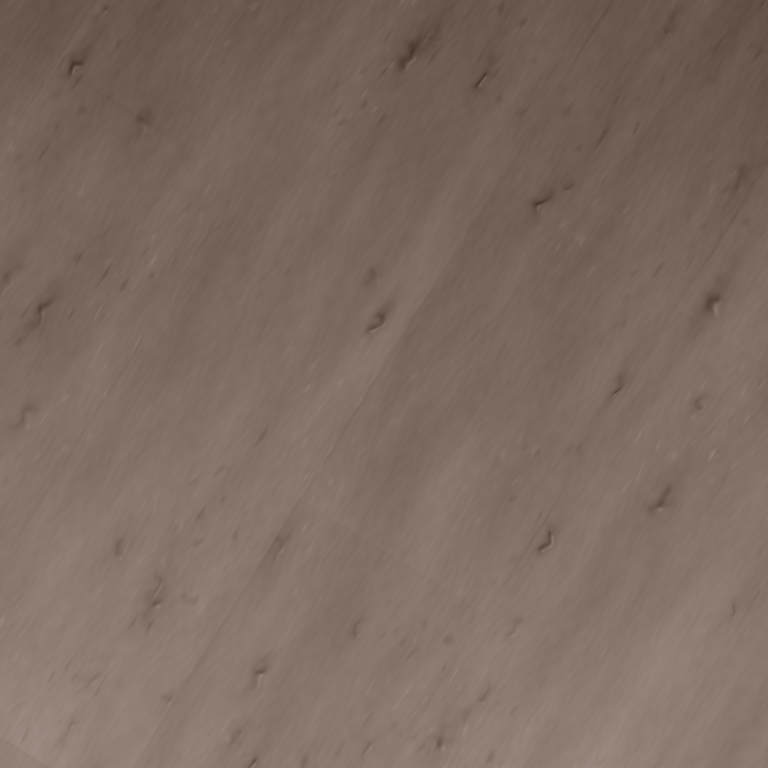
This texture is drawn by a Shadertoy shader. Its source:

```glsl
// Weathered taupe wood planks laid on a slant, lit from below and dim at the top.
// Stretched gradient noise gives the grain; jittered cells scatter the knots;
// plank seams and butt joints come from repeats along and across the grain.

const vec3 DARK_WOOD  = vec3(0.380, 0.312, 0.268);
const vec3 LIGHT_WOOD = vec3(0.580, 0.512, 0.475);
const vec2 GRAIN_DIR  = vec2(0.53, 0.848);
const float PLANK_WIDTH  = 0.285;
const float PLANK_LENGTH = 1.25;

vec2 hash2(vec2 p) {
    vec3 q = fract(p.xyx * vec3(0.1031, 0.1030, 0.0973));
    q += dot(q, q.yzx + 33.33);
    return fract((q.xx + q.yz) * q.zy);
}

float cornerSlope(vec2 cell, vec2 offset) {
    float angle = 6.2832 * hash2(cell).x;
    return dot(vec2(cos(angle), sin(angle)), offset);
}

float gradientNoise(vec2 p) {
    vec2 i = floor(p), f = fract(p);
    vec2 u = f * f * f * (f * (f * 6.0 - 15.0) + 10.0);
    vec2 e = vec2(1.0, 0.0);
    float low  = mix(cornerSlope(i, f), cornerSlope(i + e, f - e), u.x);
    float high = mix(cornerSlope(i + e.yx, f - e.yx),
                     cornerSlope(i + 1.0, f - 1.0), u.x);
    return mix(low, high, u.y);
}

// Layered streaks, long in the second axis
float grain(vec2 p) {
    float broad  = gradientNoise(p * vec2(13.0, 2.6) + 7.0);
    float medium = gradientNoise(p * vec2(42.0, 9.0) + 31.0);
    float fine   = gradientNoise(p * vec2(190.0, 48.0) + 53.0);
    return 0.23 * broad + 0.13 * medium + 0.10 * fine;
}

// Short, sparse dashes that gather in patches
float flecks(vec2 p, vec2 scale, float seed) {
    float patches = smoothstep(-0.1, 0.4, gradientNoise(p * vec2(9.0, 4.0) + seed));
    return patches * smoothstep(0.25, 0.6, gradientNoise(p * scale + seed));
}

// Soft elongated spot, 1 at its middle
float spot(vec2 d, vec2 radius) {
    d /= radius;
    return exp(-dot(d, d));
}

// Scattered knots: smoky halo, dark core and a small pale chip beside it
float knots(vec2 p, vec2 cellSize, float density, float seed) {
    vec2 ragged = vec2(gradientNoise(p * 55.0), gradientNoise(p * 48.0 + 19.0));
    vec2 home = floor(p / cellSize);
    float tone = 0.0;
    for (int y = -1; y <= 1; y++) {
        for (int x = -1; x <= 1; x++) {
            vec2 cell = home + vec2(x, y);
            vec2 pick = hash2(cell + seed);
            vec2 jitter = 0.2 + 0.6 * hash2(cell + seed + 41.0);
            float present = step(pick.x, density);
            float size = mix(0.45, 1.15, pick.y * pick.y);
            vec2 d = p - (cell + jitter) * cellSize + ragged * vec2(0.010, 0.022);
            float halo = spot(d, size * vec2(0.017, 0.055));
            float core = spot(d, size * vec2(0.006, 0.017));
            float chip = spot(d - size * vec2(0.008, -0.010), size * vec2(0.004, 0.009));
            tone += present * (0.40 * chip - 0.30 * halo - 0.42 * core);
        }
    }
    return tone;
}

// Thin soft line at distance d
float seam(float d, float width) {
    return 1.0 - smoothstep(0.0, width, abs(d));
}

// Tone step between boards, with faint seams that fade in and out
float boards(vec2 p) {
    float across = (p.x - 0.146) / PLANK_WIDTH;
    float row = floor(across);
    float along = (p.y - 0.504 - 0.47 * row) / PLANK_LENGTH;
    float board = floor(along);
    float tone = 0.15 * (hash2(vec2(row, board) + 12.0).x - 0.5);
    float sideGap = (across - floor(across + 0.5)) * PLANK_WIDTH;
    float endGap = (along - floor(along + 0.5)) * PLANK_LENGTH;
    float wear = smoothstep(-0.25, 0.4, gradientNoise(p * vec2(5.0, 6.0) + 3.0));
    return tone - 0.13 * wear * seam(sideGap, 0.004) - 0.06 * wear * seam(endGap, 0.004);
}

void mainImage(out vec4 fragColor, in vec2 fragCoord) {
    vec2 uv = fragCoord / iResolution.y;
    vec2 wood = vec2(dot(uv, vec2(GRAIN_DIR.y, -GRAIN_DIR.x)), dot(uv, GRAIN_DIR));
    vec2 wavy = wood + vec2(0.012 * gradientNoise(wood * vec2(6.0, 4.0)), 0.0);

    // Light falls off towards the top and slightly to the right
    float tone = 0.97 - 0.80 * uv.y - 0.06 * uv.x;

    // Wood surface
    tone += boards(wood) + grain(wavy);
    tone -= 0.24 * flecks(wavy, vec2(95.0, 30.0), 11.0);
    tone += 0.22 * flecks(wavy, vec2(120.0, 34.0), 67.0);
    tone += knots(wavy, vec2(0.17, 0.23), 0.42, 5.0);
    tone += 0.5 * knots(wavy, vec2(0.09, 0.12), 0.22, 83.0);

    vec3 color = mix(DARK_WOOD, LIGHT_WOOD, clamp(tone, -0.7, 1.2));
    fragColor = vec4(color, 1.0);
}
```
